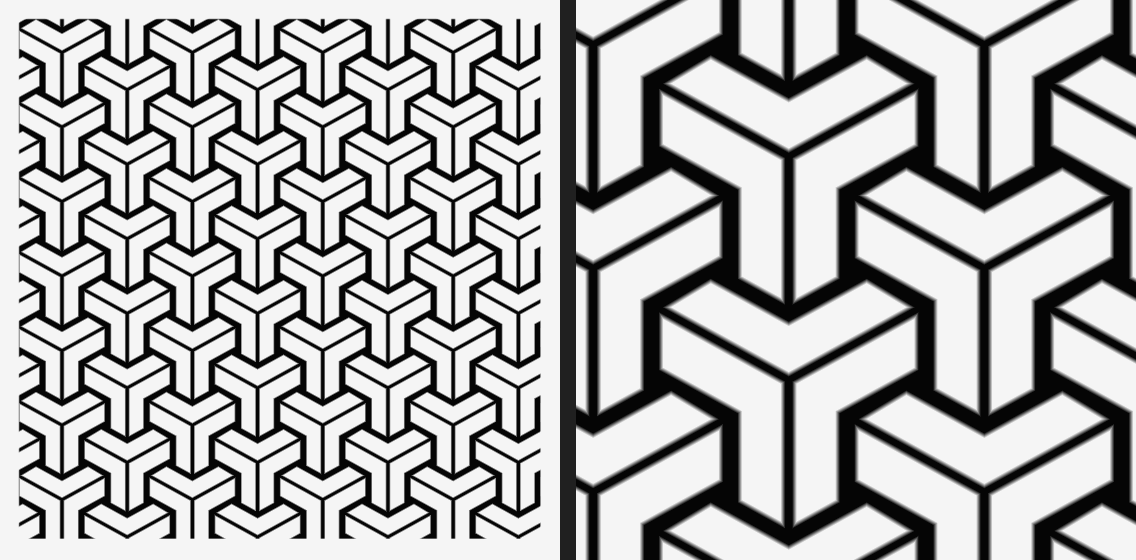
Left: the whole. Right: its middle third, enlarged.
This pattern is drawn by a Shadertoy shader. Its source:

```glsl
// Interlocking three-armed isometric tiles in light grey and black on a square panel

#define ORIGIN vec2(0.1107, 0.9063)  // junction of the first tile, canvas units
#define PERIOD 0.1331                // vertical repeat, canvas units
#define COLUMN 0.8747                // column spacing, in periods
#define SLOPE 0.55                   // rise of the slanted arms
#define PANEL vec4(0.034, 0.038, 0.965, 0.966)  // left, bottom, right, top
#define SOFTNESS 0.0028              // edge blur, canvas units
#define CREASE 0.026                 // half width of the inner lines
#define STEM vec2(0.2185, 0.662)     // half width and length of the stem
#define ARM vec3(0.571, 0.251, 0.264) // reach, upper and lower thickness
#define TIP vec2(0.6, 0.652)         // slope and offset of the upper arm end
#define PAPER vec3(0.96)
#define INK vec3(0.02)

// Signed height above the line y = slope * x + offset
float above(vec2 p, float slope, float offset) {
    return (p.y - slope * p.x - offset) / sqrt(1.0 + slope * slope);
}

// Distance to the light faces of one tile, centred on its junction
float tileFaces(vec2 p) {
    p.x = abs(p.x);

    // Upper chevron
    float chevron = max(above(p, SLOPE, ARM.y), -above(p, SLOPE, CREASE));
    chevron = max(chevron, above(p, -TIP.x, TIP.y));

    // Lower arm face and stem face share the area beside the creases
    float side = max(above(p, SLOPE, -CREASE), CREASE - p.x);
    float armFace = max(p.x - ARM.x, -above(p, SLOPE, -ARM.z));
    float stemFace = max(p.x - STEM.x, -above(p, SLOPE, -STEM.y));

    return min(chevron, max(side, min(armFace, stemFace)));
}

// Nearest face in the staggered lattice, in periods
float latticeFaces(vec2 p) {
    float nearest = 1e3;
    float baseColumn = round(p.x / COLUMN);
    for (int i = -1; i <= 1; i++) {
        float column = baseColumn + float(i);
        float stagger = -0.5 * mod(column, 2.0);
        float baseRow = round(p.y - stagger);
        for (int j = -1; j <= 1; j++) {
            vec2 junction = vec2(column * COLUMN, baseRow + float(j) + stagger);
            nearest = min(nearest, tileFaces(p - junction));
        }
    }
    return nearest;
}

// Coverage of the inside of a distance field
float coverage(float dist, float width) {
    return clamp(0.5 - dist / width, 0.0, 1.0);
}

void mainImage(out vec4 fragColor, in vec2 fragCoord) {
    float size = min(iResolution.x, iResolution.y);
    vec2 uv = (fragCoord - 0.5 * iResolution.xy) / size + 0.5;
    float pixel = 1.0 / size;

    // Faces and the dark gaps between them
    float dist = latticeFaces((uv - ORIGIN) / PERIOD) * PERIOD;
    float face = coverage(dist, max(SOFTNESS, pixel));

    // Panel with a plain margin
    vec2 outside = max(PANEL.xy - uv, uv - PANEL.zw);
    float panel = coverage(max(outside.x, outside.y), 1.5 * pixel);

    fragColor = vec4(mix(PAPER, INK, panel * (1.0 - face)), 1.0);
}
```
